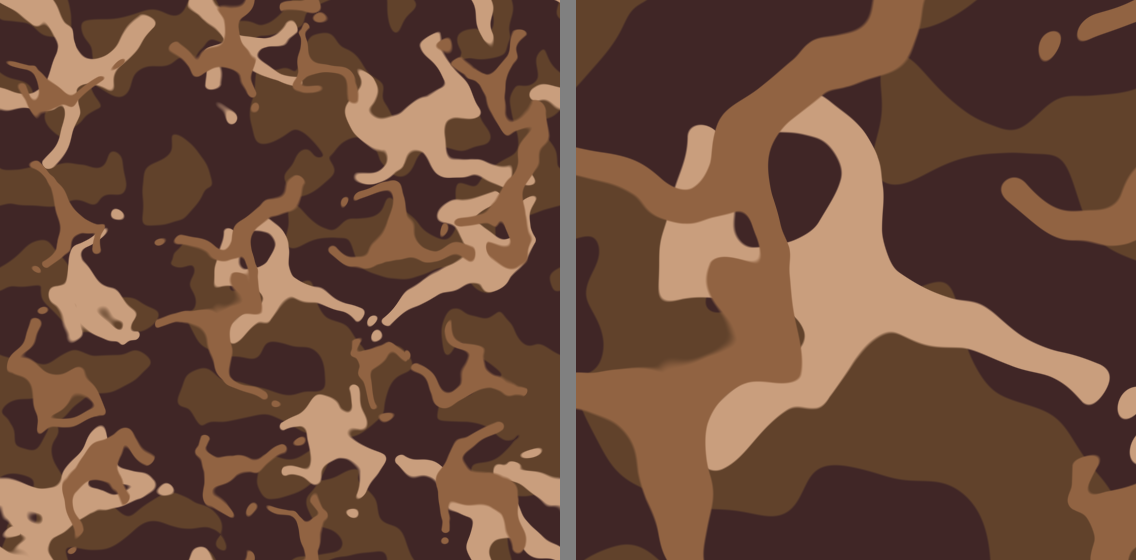
Left: the whole. Right: its middle third, enlarged.
This pattern is drawn by a WebGL 1 fragment shader. Its source:

```glsl
precision highp float;
// Seamless woodland camouflage: brown patches and branching splotches on dark umber.
uniform vec2 u_resolution;

const float TAU = 6.2831853;
const vec3 UMBER = vec3(0.25, 0.15, 0.15);
const vec3 BROWN = vec3(0.38, 0.26, 0.17);
const vec3 SAND = vec3(0.79, 0.62, 0.49);
const vec3 CLAY = vec3(0.57, 0.39, 0.26);

vec2 hash2(vec2 cell, float seed) {
  vec3 q = fract(cell.xyx * vec3(0.1031, 0.1030, 0.0973) + seed * 0.137);
  q += dot(q, q.yzx + 33.33);
  return fract((q.xx + q.yz) * q.zy);
}

// Wraps a cell index to the repeat count.
vec2 wrapCell(vec2 cell, vec2 count) {
  return floor(mod(cell + 0.5, count));
}

vec2 direction(float angle) {
  return vec2(cos(angle), sin(angle));
}

float cornerSlope(vec2 cell, vec2 f, vec2 corner, vec2 count, float seed) {
  float angle = TAU * hash2(wrapCell(cell + corner, count), seed).x;
  return dot(direction(angle), f - corner);
}

// Gradient noise that tiles over the unit square.
float noise(vec2 p, vec2 count, float seed) {
  p *= count;
  vec2 cell = floor(p), f = p - cell;
  vec2 s = f * f * f * (f * (f * 6.0 - 15.0) + 10.0);
  vec2 e = vec2(0.0, 1.0);
  return mix(
    mix(cornerSlope(cell, f, e.xx, count, seed), cornerSlope(cell, f, e.yx, count, seed), s.x),
    mix(cornerSlope(cell, f, e.xy, count, seed), cornerSlope(cell, f, e.yy, count, seed), s.x), s.y);
}

vec2 warp(vec2 p, float count, float seed) {
  return vec2(noise(p, vec2(count), seed), noise(p, vec2(count), seed + 1.0));
}

float smoothMin(float a, float b, float k) {
  float h = max(k - abs(a - b), 0.0) / k;
  return min(a, b) - h * h * k * 0.25;
}

// Capsule whose radius runs from ra at a to rb at b.
float taperedCapsule(vec2 p, vec2 a, vec2 b, float ra, float rb) {
  vec2 ab = b - a;
  float h = clamp(dot(p - a, ab) / dot(ab, ab), 0.0, 1.0);
  return length(p - a - ab * h) - mix(ra, rb, h);
}

// Distance to one splotch per cell: bent limbs from a thick body, and a loose dot.
float splotches(vec2 p, float count, float limbs, float fat, float seed) {
  p += 0.036 * warp(p, 8.0, seed) + 0.04 * warp(p, 4.0, seed + 2.0) + 0.02 * warp(p, 17.0, seed + 3.0);
  p *= count;
  vec2 home = floor(p);
  float d = 1.0, dots = 1.0;
  for (int y = -1; y <= 1; y++) {
    for (int x = -1; x <= 1; x++) {
      vec2 cell = home + vec2(x, y);
      vec2 id = wrapCell(cell, vec2(count));
      vec2 center = cell + 0.5 + 0.6 * (hash2(id, seed + 4.0) - 0.5);
      vec2 trait = hash2(id, seed + 5.0);
      float size = mix(0.75, 1.2, trait.x);
      float r = size * fat;
      for (int i = 0; i < 4; i++) {
        float n = float(i);
        if (n >= limbs) break;
        vec2 turn = hash2(id, seed + 6.0 + 2.0 * n);
        vec2 form = hash2(id, seed + 7.0 + 2.0 * n);
        float angle = TAU * (trait.y + (n + 0.6 * turn.x) / limbs);
        float bend = angle + (turn.y - 0.5) * 3.6;
        vec2 elbow = center + direction(angle) * size * mix(0.16, 0.3, form.x);
        vec2 tip = elbow + direction(bend) * size * mix(0.12, 0.32, form.y);
        float elbowR = r * mix(0.036, 0.1, form.y * form.y);
        d = smoothMin(d, taperedCapsule(p, center, elbow, 0.12 * r, elbowR), 0.045);
        d = smoothMin(d, taperedCapsule(p, elbow, tip, elbowR, 0.052 * r), 0.045);
        if (i == 0) dots = min(dots, length(p - tip - direction(bend) * 0.12) - 0.034);
      }
    }
  }
  return min(d, dots) / count;
}

// Level of the broad background patches; positive inside.
float patches(vec2 p) {
  p += 0.06 * warp(p, 5.0, 40.0) + 0.035 * warp(p, 12.0, 42.0);
  return noise(p, vec2(6.0, 8.0), 44.0) + 0.5 * noise(p + 0.037, vec2(13.0, 14.0), 45.0) - 0.05;
}

float fill(float d) {
  float px = 1.3 / min(u_resolution.x, u_resolution.y);
  return 1.0 - smoothstep(-px, px, d);
}

void main() {
  vec2 p = gl_FragCoord.xy / u_resolution;

  // Divide the patch level by its slope to get an even edge width.
  vec2 e = vec2(0.001, 0.0);
  float level = patches(p);
  vec2 slope = (vec2(patches(p + e.xy), patches(p + e.yx)) - level) / e.x;
  float patchDist = -level / max(length(slope), 0.5);

  vec3 color = mix(UMBER, BROWN, fill(patchDist));
  color = mix(color, SAND, fill(splotches(p, 3.0, 4.0, 0.72, 10.0)));
  color = mix(color, CLAY, fill(splotches(p, 4.0, 3.0, 0.65, 25.0)));
  gl_FragColor = vec4(color, 1.0);
}
```
